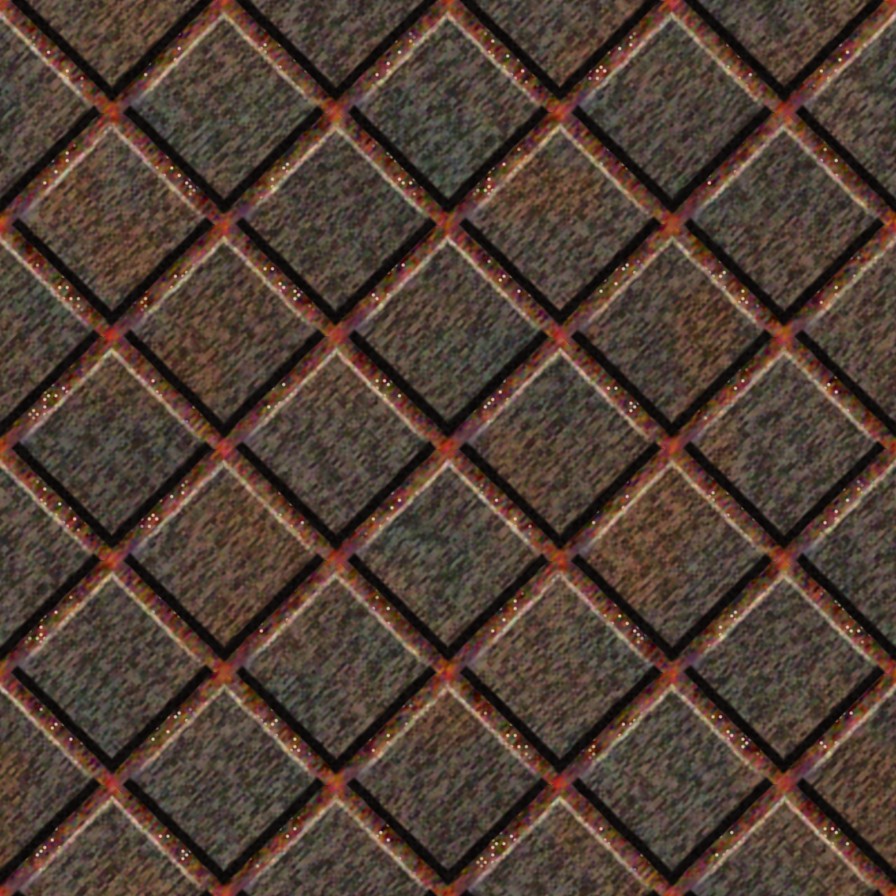
Write a WebGL 2 fragment shader that draws this pattern.

```glsl
#version 300 es
precision highp float;
// Worn metal diamond tiles, four across and four down, with rusty seams, dark gaps and pale upper rims.
uniform vec2 u_resolution;
out vec4 fragColor;

float hash(vec2 p) {
    return fract(sin(dot(p, vec2(127.1, 311.7))) * 43758.55);
}

// Value noise that wraps after a whole number of cells per unit.
float noise(vec2 p, vec2 cells, float seed) {
    p *= cells;
    vec2 i = floor(p), f = fract(p);
    f = f * f * (3.0 - 2.0 * f);
    vec2 lo = mod(i, cells) + seed, hi = mod(i + 1.0, cells) + seed;
    return mix(mix(hash(lo), hash(vec2(hi.x, lo.y)), f.x),
               mix(hash(vec2(lo.x, hi.y)), hash(hi), f.x), f.y);
}

// Soft-edged stripe between lo and hi, for both seam directions.
vec2 stripe(vec2 d, float lo, float hi, float soft) {
    return smoothstep(lo - soft, lo + soft, d) - smoothstep(hi - soft, hi + soft, d);
}

void main() {
    vec2 uv = gl_FragCoord.xy / u_resolution;
    vec2 diag = vec2(uv.x + uv.y, uv.x - uv.y);
    float soft = max(0.014, 5.0 / min(u_resolution.x, u_resolution.y));

    // Both lattice axes run downwards: x to the left, y to the right.
    vec2 lattice = 4.0 * vec2(-diag.x, diag.y);
    vec2 tile = floor(lattice), along = fract(lattice);
    vec2 id = vec2(mod(tile.y - tile.x, 4.0), mod(tile.x + tile.y, 8.0));
    vec2 wobble = vec2(noise(diag, vec2(64.0), 3.0), noise(diag, vec2(64.0), 9.0)) - 0.5;
    vec2 seam = fract(lattice + 0.5) - 0.5 + 0.008 * wobble;

    // Brushed grain along the rising diagonal, plus fine grit in each channel.
    float streak = noise(diag, vec2(64.0, 190.0), 1.0);
    float grit = noise(diag, vec2(200.0), 5.0);
    vec3 speckle = vec3(noise(diag, vec2(110.0, 170.0), 11.0),
                        noise(diag, vec2(110.0, 170.0), 23.0),
                        noise(diag, vec2(110.0, 170.0), 37.0)) - 0.5;
    float grain = 0.6 * streak + 0.4 * grit;

    // Metal face with faint stains that differ from tile to tile.
    vec3 color = mix(vec3(0.17, 0.14, 0.12), vec3(0.43, 0.375, 0.33), smoothstep(0.05, 0.95, grain));
    float stain = noise(uv, vec2(14.0), 2.0);
    float bloom = noise(uv, vec2(18.0), 7.0);
    float tint = hash(id + 4.0);
    color *= 0.88 + 0.14 * stain + 0.12 * hash(id + 17.0);
    color *= mix(vec3(1.0), vec3(1.14, 0.94, 0.78), smoothstep(0.4, 0.85, stain) * (0.3 + 0.7 * tint));
    color *= mix(vec3(1.0), vec3(0.88, 1.03, 1.04), smoothstep(0.45, 0.85, bloom) * (1.0 - tint));
    color += 0.08 * speckle;

    // Pale rim on the two upper edges, worn unevenly and fading at its ends.
    vec2 rim = stripe(seam, 0.045, 0.080, soft);
    rim *= 1.0 - smoothstep(0.72, 0.95, along.yx);
    float wear = 0.6 + 0.4 * noise(diag, vec2(44.0), 13.0);
    vec3 rimColor = mix(vec3(0.62, 0.51, 0.42), vec3(0.88, 0.78, 0.66), grit);
    color = mix(color, rimColor + 0.16 * speckle, max(rim.x, rim.y) * wear);

    // Cool violet bruise near the left corner.
    float bruise = stripe(seam, 0.0, 0.10, 0.03).y * smoothstep(0.68, 0.85, along.x);
    color = mix(color, vec3(0.38, 0.34, 0.42), 0.5 * bruise);

    // Dark gap below each tile.
    vec2 gap = stripe(seam, -0.112, -0.044, soft);
    color = mix(color, vec3(0.03, 0.02, 0.015) + 0.05 * grit, max(gap.x, gap.y));

    // Rusty seam, darker towards the gap, with small embers at the crossings.
    vec2 rustBand = stripe(seam, -0.044, 0.050, soft);
    float rust = max(rustBand.x, rustBand.y);
    float across = rustBand.x > rustBand.y ? seam.x : seam.y;
    float lit = clamp(0.45 + 7.0 * across + 1.0 * (grain - 0.5), 0.0, 1.0);
    vec3 rustColor = mix(vec3(0.20, 0.10, 0.07), vec3(0.58, 0.37, 0.27), lit) + 0.24 * speckle;
    rustColor = mix(rustColor, vec3(0.28, 0.18, 0.29), 0.6 * bruise);
    float crossing = exp(-260.0 * dot(seam, seam));
    rustColor = mix(rustColor, vec3(0.74, 0.27, 0.15) + 0.25 * speckle, 0.7 * crossing);
    color = mix(color, rustColor, rust);

    // Small bright chips scattered along the middle of each seam.
    vec2 chipGrid = diag * 120.0;
    float chance = hash(mod(floor(chipGrid), 120.0) + 41.0);
    float chip = 1.0 - smoothstep(0.1, 0.5, length(fract(chipGrid) - 0.5));
    float run = rustBand.x > rustBand.y ? along.y : along.x;
    float middle = smoothstep(0.25, 0.4, run) * (1.0 - smoothstep(0.65, 0.82, run));
    color = mix(color, vec3(0.92, 0.83, 0.72), 0.85 * chip * step(0.86, chance) * middle * rust);

    fragColor = vec4(clamp(color, 0.0, 1.0), 1.0);
}
```
